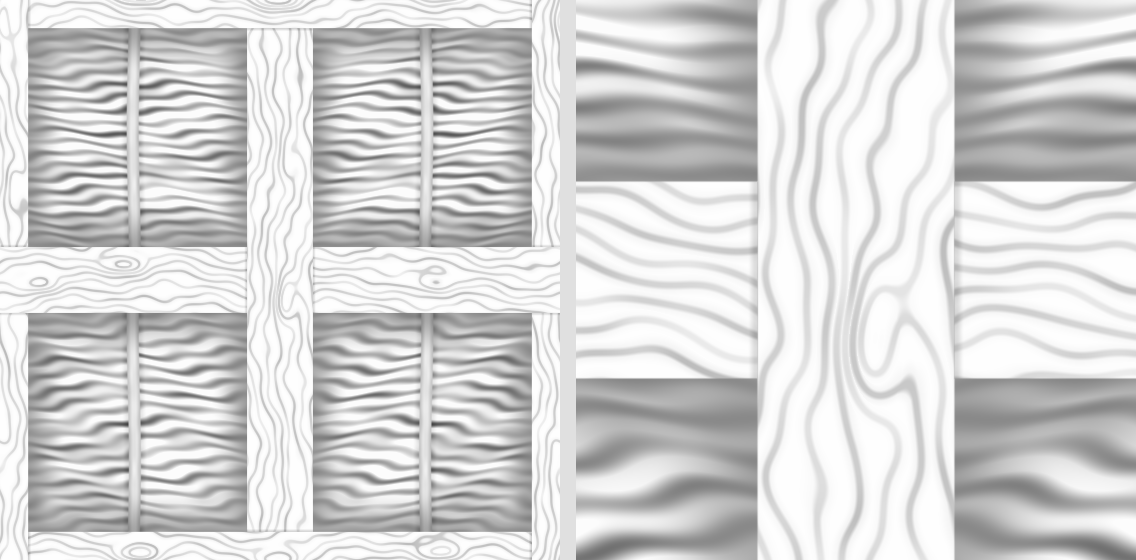
Left: the whole. Right: its middle third, enlarged.
Reproduce this texture map procedurally as a three.js fragment shader.

```glsl
// Woven frame of pale grained planks around four panels of bundled reeds.
varying vec2 vUv;

float hash(vec2 p) {
  return fract(sin(dot(p, vec2(127.1, 311.7))) * 4375.85);
}

float noise(vec2 p) {
  vec2 i = floor(p), f = fract(p);
  f = f * f * (3.0 - 2.0 * f);
  vec2 e = vec2(0.0, 1.0);
  return mix(mix(hash(i), hash(i + e.yx), f.x),
             mix(hash(i + e), hash(i + e.yy), f.x), f.y);
}

// Height field whose contours are the growth lines; q = (along, across).
float grain(vec2 q, vec2 size, float seed) {
  float g = q.y * 58.0 + 0.9 * sin(q.x * 10.0 + seed * 2.1)
          + 0.5 * sin(q.x * 24.0 + q.y * 30.0 + seed * 4.7)
          + 0.28 * sin(q.x * 47.0 - q.y * 60.0 + seed)
          + 0.12 * sin(q.x * 103.0 + q.y * 95.0);
  for (int k = 0; k < 3; k++) {
    vec2 id = vec2(seed, float(k) + 3.0);
    float along = (float(k) - 1.0 + 0.6 * (hash(id) - 0.5)) * 0.62;
    vec2 knot = size * vec2(along, hash(id + 9.0) - 0.5);
    vec2 d = (q - knot) * vec2(24.0, 62.0);
    g += (1.2 + 2.0 * hash(id + 5.0)) * exp(-dot(d, d));
  }
  return g;
}

float plankTone(vec2 q, vec2 size, float seed) {
  float g = grain(q, size, seed);
  vec2 e = vec2(0.001, 0.0);
  vec2 slope = vec2(grain(q + e.xy, size, seed), grain(q + e.yx, size, seed)) - g;
  float d = abs(fract(g) - 0.5) / max(length(slope) / e.x, 40.0);
  // Each line swells and fades along its length
  float line = floor(g);
  float ink = 0.5 + 0.5 * sin(q.x * 19.0 + line * 2.4 + seed);
  ink = mix(ink, noise(vec2(q.x * 35.0, line * 3.7 + seed)), 0.5);
  float tone = 0.995 - (0.05 + 0.16 * ink) * (1.0 - smoothstep(0.0007, 0.0034, d));
  tone -= 0.06 * ink * (1.0 - smoothstep(0.001, 0.008, d));
  // Worn end of the board
  float end = size.x - abs(q.x);
  return tone - 0.13 * (1.0 - smoothstep(0.001, 0.006, end));
}

float panelTone(vec2 p) {
  float x = 0.5 - abs(p.x - 0.5);
  float upper = step(0.5, p.y);
  vec2 uv = (vec2(x, p.y) - vec2(0.0505, mix(0.0505, 0.5586, upper))) / 0.391;
  float stick = x - 0.239 - 0.002 * sin(uv.y * 5.0 + upper * 2.0);
  float inner = step(0.0, stick);
  float seed = inner * 17.0 + upper * 41.0;

  // Reeds: rounded ridges with gaps of uneven depth
  float r = uv.y * mix(16.0, 19.0, upper)
          - (1.0 - upper) * (1.0 - inner) * 3.0 * x
          + 0.28 * sin(x * 24.0 + uv.y * 11.0 + seed)
          + 0.12 * sin(x * 63.0 + uv.y * 37.0 + seed);
  float ridge = 0.5 - 0.5 * cos(6.2832 * r);
  float lit = noise(vec2(x * 16.0, floor(r) * 3.0 + seed));
  float gap = noise(vec2(x * 15.0 + 5.0, floor(r + 0.5) * 5.0 + seed));
  float streak = noise(vec2(x * 22.0, r * 2.3 + seed)) - 0.5;
  float tone = 0.83 + 0.06 * inner + 0.3 * lit * ridge + 0.16 * streak;
  tone -= (0.06 + 0.42 * gap) * pow(1.0 - ridge, 1.5);

  // Shadow at the frame and beside the stick
  vec2 wall = min(uv, 1.0 - uv);
  float wobble = 0.04 * streak;
  float open = smoothstep(-0.03, 0.17, wall.x + wobble)
             * smoothstep(-0.04, 0.21, wall.y + wobble);
  tone = mix(0.54 + 0.08 * ridge + 0.08 * streak, min(tone, 0.99), open);
  float reach = abs(stick);
  tone *= 1.0 - (0.22 - 0.12 * ridge) * (1.0 - smoothstep(0.009, 0.023, reach));

  // Upright stick
  float pole = mix(0.91, 0.76, smoothstep(0.002, 0.011, reach));
  pole += 0.06 * (noise(vec2(x * 150.0, uv.y * 14.0)) - 0.5);
  pole *= mix(0.72, 1.0, smoothstep(0.0, 0.2, wall.y));
  return mix(pole, tone, smoothstep(0.009, 0.0125, reach));
}

void main() {
  float tone = panelTone(vUv);
  // Four planks, alternately over and under at the crossings
  for (int i = 0; i < 4; i++) {
    float n = float(i);
    float upright = step(n, 1.5);
    float central = mod(n, 2.0);
    vec2 center = vec2(mix(1.0 - central, central, upright), central) * 0.5;
    vec2 q = fract(vUv - center + 0.5) - 0.5;
    q = mix(q, q.yx, upright);
    vec2 size = mix(vec2(0.4414, 0.0505), vec2(0.4495, 0.0586), central);
    // Horizontal boards: the middle one is wide but short, the edge one narrow but long
    if (upright < 0.5) size = mix(vec2(0.4495, 0.0505), vec2(0.4414, 0.0586), central);
    vec2 inside = size - abs(q);
    float cover = smoothstep(-0.0008, 0.0008, min(inside.x, inside.y));
    tone = mix(tone, plankTone(q, size, n * 3.0 + 1.0), cover);
  }
  gl_FragColor = vec4(vec3(clamp(tone, 0.0, 1.0)), 1.0);
}
```
